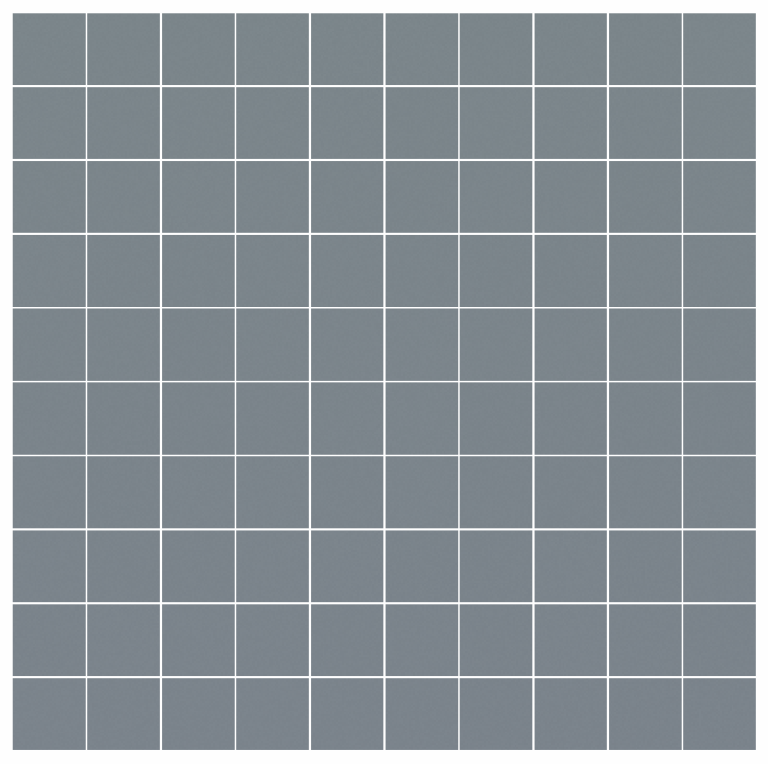
This pattern is drawn by a WebGL 1 fragment shader. Its source:

```glsl
precision highp float;
// A ten by ten sheet of slate grey tiles with white joints and a white margin.
// The canvas is mapped to tile units; distance to the nearest joint gives the
// tile mask, and a sineless hash adds a faint tone shift and grain.

uniform vec2 u_resolution;

float hash(vec2 p) {
  vec3 q = fract(vec3(p.xyx) * 0.1031);
  q += dot(q, q.yzx + 33.33);
  return fract((q.x + q.y) * q.z);
}

// Half the joint width, in tile units, for the joints numbered by line
vec2 jointHalfWidth(vec2 line) {
  bool thinColumn = line.x < 1.5 || mod(line.x, 3.0) < 0.5;
  bool thinRow = abs(line.y - 5.0) < 1.5;
  return vec2(thinColumn ? 0.0100 : 0.0150, thinRow ? 0.0100 : 0.0145);
}

void main() {
  vec2 uv = gl_FragCoord.xy / u_resolution;
  vec2 pitch = vec2(0.0970, 0.0967);
  vec2 grid = (uv - vec2(0.0156, 0.0170)) / pitch;
  vec2 pixel = 1.0 / (u_resolution * pitch);

  // Smoothed tile coverage, cut off outside the sheet
  vec2 line = clamp(floor(grid + 0.5), 0.0, 10.0);
  vec2 offset = grid - line;
  vec2 gap = jointHalfWidth(line);
  vec2 inside = clamp((abs(offset) - gap) / pixel + 0.5, 0.0, 1.0);
  inside *= step(0.0, grid) * step(grid, vec2(10.0));
  float tile = inside.x * inside.y;

  // Slate with a slightly greener top, tile tone and fine grain
  vec3 slate = mix(vec3(0.482, 0.516, 0.548), vec3(0.484, 0.524, 0.543), uv.y);
  slate += 0.004 * (hash(floor(grid) + 7.0) - 0.5);
  slate += 0.010 * (hash(floor(uv * 400.0)) - 0.5);

  gl_FragColor = vec4(mix(vec3(0.995), slate, tile), 1.0);
}
```
